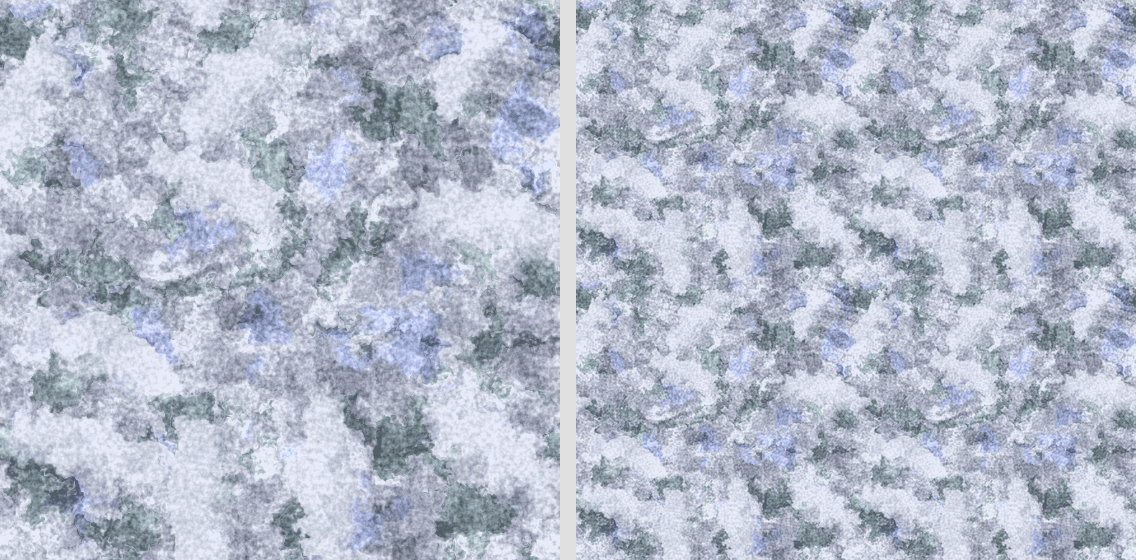
Left, the tile; right, the same tile 2 across and 2 down.
Write a three.js fragment shader that draws this texture.

```glsl
varying vec2 vUv;

// Colour ramp and tints
const vec3 DEEP_SLATE = vec3(0.335, 0.365, 0.415);
const vec3 MID_GREY = vec3(0.63, 0.655, 0.728);
const vec3 PALE_ICE = vec3(0.91, 0.925, 0.975);
const vec3 MOSS_TINT = vec3(0.96, 1.02, 0.97);
const vec3 BLUE_TINT = vec3(0.94, 0.98, 1.13);

// Whole repeats across the tile
const float BROAD_COUNT = 5.0;
const float HOLLOW_COUNT = 7.0;
const float MOTTLE_COUNT = 22.0;
const float GRAIN_COUNT = 110.0;
const float PLATE_COUNT = 4.0;
const float BLOCK_COUNT = 15.0;
const float CHIP_COUNT = 42.0;
const vec2 STREAK_COUNT = vec2(5.0, 60.0);

// Strengths
const float BASE_TONE = 0.73;
const float BROAD_GAIN = 0.22;
const float MOTTLE_GAIN = 0.23;
const float GRAIN_GAIN = 0.18;
const float BLOCK_GAIN = 0.16;
const float CHIP_GAIN = 0.11;
const float STREAK_GAIN = 0.22;
const float HOLLOW_DEPTH = 0.17;
const float PLATE_TONE = 0.9;
const float PLATE_SHARE = 0.6;
const float CRUMPLE = 0.035;
const float ROUGHNESS = 0.62;

vec2 hash2(vec2 cell) {
  vec3 p = fract(cell.xyx * vec3(0.1031, 0.1030, 0.0973));
  p += dot(p, p.yzx + 33.33);
  return fract((p.xx + p.yz) * p.zy);
}

vec2 wrapCell(vec2 cell, vec2 count) {
  return floor(mod(cell + 0.5, count));
}

float slope(vec2 cell, vec2 offset, vec2 count, float seed) {
  float angle = 6.2832 * hash2(wrapCell(cell, count) + seed).x;
  return dot(vec2(cos(angle), sin(angle)), offset);
}

// Gradient noise that wraps after count cells
float noise(vec2 uv, vec2 count, float seed) {
  vec2 cell = floor(uv * count);
  vec2 f = fract(uv * count);
  vec2 blend = f * f * f * (f * (f * 6.0 - 15.0) + 10.0);
  vec2 e = vec2(1.0, 0.0);
  float low = mix(slope(cell, f, count, seed),
                  slope(cell + e.xy, f - e.xy, count, seed), blend.x);
  float high = mix(slope(cell + e.yx, f - e.yx, count, seed),
                   slope(cell + e.xx, f - e.xx, count, seed), blend.x);
  return mix(low, high, blend.y);
}

float fbm(vec2 uv, float count, int octaves, float seed) {
  float sum = 0.0;
  float gain = 1.0;
  for (int i = 0; i < 6; i++) {
    if (i >= octaves) break;
    sum += gain * noise(uv, vec2(count), seed + float(i) * 13.0);
    gain *= ROUGHNESS;
    count *= 2.0;
  }
  return sum;
}

// Scattered angular flakes, crisp on one side: x = signed relief, y = cover
vec2 flakes(vec2 uv, float count, vec2 halfSize, float softness, float seed) {
  vec2 p = uv * count;
  vec2 home = floor(p);
  vec2 result = vec2(0.0);
  for (int y = -1; y <= 1; y++) {
    for (int x = -1; x <= 1; x++) {
      vec2 cell = home + vec2(float(x), float(y));
      vec2 id = wrapCell(cell, vec2(count)) + seed;
      vec2 place = hash2(id);
      vec2 form = hash2(id + 57.0);
      vec2 pick = hash2(id + 131.0);
      float angle = (form.x < 0.5 ? 1.2 : -0.2) + 0.9 * (pick.y - 0.5);
      float c = cos(angle);
      float s = sin(angle);
      vec2 d = p - cell - mix(vec2(0.2), vec2(0.8), place);
      vec2 q = vec2(c * d.x + s * d.y, c * d.y - s * d.x);
      q /= halfSize * mix(0.65, 1.0, form.y);
      vec2 a = abs(q);
      float edge = max(a.x, 0.5 * a.x + 0.87 * a.y);
      float mask = 1.0 - smoothstep(1.0 - softness, 1.0, edge);
      mask *= smoothstep(-1.2, 0.1, q.y);
      result.x += mask * (pick.x - 0.5);
      result.y = max(result.y, mask * step(pick.x, PLATE_SHARE));
    }
  }
  return result;
}

void main() {
  // Crumpled coordinates give ragged outlines
  vec2 crumple = vec2(fbm(vUv, 20.0, 4, 3.0), fbm(vUv, 20.0, 4, 71.0));
  vec2 bent = vUv + CRUMPLE * crumple;

  // Cloudy stone and fine grain
  float grain = fbm(vUv, GRAIN_COUNT, 2, 19.0);
  float tone = BASE_TONE + GRAIN_GAIN * grain;
  tone += BROAD_GAIN * fbm(bent, BROAD_COUNT, 6, 7.0);
  tone += MOTTLE_GAIN * fbm(bent, MOTTLE_COUNT, 4, 37.0);

  // Broken crystal blocks and chips
  tone += BLOCK_GAIN * flakes(bent, BLOCK_COUNT, vec2(0.75, 0.48), 0.16, 5.0).x;
  tone += CHIP_GAIN * flakes(bent, CHIP_COUNT, vec2(0.7, 0.5), 0.25, 29.0).x;

  // Curved brushed streaks
  vec2 curved = vUv + vec2(0.0, 0.15 * noise(vUv, vec2(3.0), 11.0)) + 0.1 * (bent - vUv);
  float brushed = smoothstep(0.0, 0.3, noise(vUv, vec2(4.0), 43.0));
  tone += STREAK_GAIN * brushed * noise(curved, STREAK_COUNT, 53.0);

  // Dark hollows and bright plates
  float hollow = smoothstep(0.14, 0.3, fbm(bent, HOLLOW_COUNT, 5, 91.0));
  float plate = flakes(bent, PLATE_COUNT, vec2(0.66, 0.27), 0.14, 17.0).y;
  tone -= HOLLOW_DEPTH * hollow;
  tone = mix(tone, PLATE_TONE + 0.1 * grain + 0.15 * (tone - BASE_TONE), 0.85 * plate);

  // Tone to colour
  float level = clamp((tone - 0.365) / 0.56, 0.0, 1.0);
  vec3 color = mix(DEEP_SLATE, MID_GREY, min(level * 2.0, 1.0));
  color = mix(color, PALE_ICE, max(level * 2.0 - 1.0, 0.0));
  float blue = smoothstep(0.22, 0.45, fbm(bent, 6.0, 3, 113.0)) * (1.0 - plate);
  color *= mix(vec3(1.0), MOSS_TINT, hollow * (1.0 - plate) * (1.0 - blue));
  color *= mix(vec3(1.0), BLUE_TINT, 0.7 * blue);
  gl_FragColor = vec4(color, 1.0);
}
```
